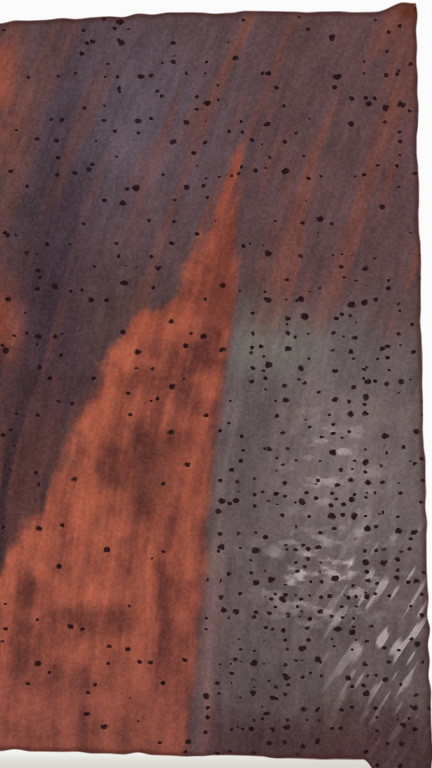
Write a WebGL 2 fragment shader that draws this texture.

```glsl
#version 300 es
precision highp float;
// Cut wood block with a rust-coloured flame, dark pores and a pale worn side.
uniform vec2 u_resolution;
out vec4 fragColor;

float hash(vec2 p) {
  vec3 q = fract(vec3(p.xyx) * 0.1031);
  q += dot(q, q.yzx + 33.33);
  return fract((q.x + q.y) * q.z);
}

float noise(vec2 p) {
  vec2 i = floor(p), f = fract(p);
  f = f * f * (3.0 - 2.0 * f);
  return mix(mix(hash(i), hash(i + vec2(1, 0)), f.x),
             mix(hash(i + vec2(0, 1)), hash(i + vec2(1, 1)), f.x), f.y);
}

float fbm(vec2 p) {
  float sum = 0.0, amp = 0.53;
  for (int i = 0; i < 4; i++) {
    sum += amp * noise(p);
    p = p * 2.03 + 17.3;
    amp *= 0.5;
  }
  return sum;
}

float ramp(float a, float b, float x) { return clamp((x - a) / (b - a), 0.0, 1.0); }

// Soft elliptical spot
float glow(vec2 uv, vec2 centre, vec2 size) {
  vec2 d = (uv - centre) / size;
  return exp(-dot(d, d));
}

// Irregular dots, one per grid cell, kept with the given chance
float pores(vec2 p, float cells, float chance) {
  vec2 g = p * cells, id = floor(g);
  vec2 centre = 0.3 + 0.4 * vec2(hash(id + 3.1), hash(id + 8.7));
  float radius = mix(0.09, 0.22, hash(id + 21.0));
  float d = length((fract(g) - centre) * vec2(1.0, 1.2)) + 0.14 * (noise(g * 6.0) - 0.5);
  return (1.0 - smoothstep(radius - 0.07, radius + 0.07, d)) * step(hash(id + 41.0), chance);
}

void main() {
  vec2 uv = gl_FragCoord.xy / u_resolution;
  vec2 p = vec2(uv.x * 0.5625, uv.y);
  float x = uv.x, y = uv.y;

  // Grain: upright at the bottom, leaning right towards the top
  float s = p.x - 0.22 * y * y;
  float streak = fbm(vec2(s * 45.0, y * 5.0));
  float fine = fbm(vec2(s * 130.0, y * 22.0));
  float mottle = fbm(p * 26.0);

  // Dark heartwood on the left, violet above, brown at upper right
  vec3 wood = mix(vec3(0.33, 0.24, 0.24), vec3(0.37, 0.27, 0.28), ramp(0.4, 0.8, x));
  wood = mix(wood, vec3(0.38, 0.33, 0.37), 0.9 * glow(uv, vec2(0.29, 0.84), vec2(0.27, 0.17)));
  wood = mix(wood, vec3(0.22, 0.17, 0.21), 0.75 * glow(uv, vec2(0.04 + 0.12 * y, 0.62), vec2(0.09, 0.3)));
  wood = mix(wood, vec3(0.21, 0.15, 0.17), 0.75 * glow(uv, vec2(0.03, 0.36), vec2(0.13, 0.12)));
  wood = mix(wood, vec3(0.47, 0.28, 0.24), 0.65 * smoothstep(0.5, 0.72, streak) * (1.0 - 0.5 * ramp(0.2, 0.5, y) * ramp(0.5, 0.3, x)));

  // Grey worn side with green and pale patches
  float side = smoothstep(0.66, 0.52, y + 0.1 * (mottle - 0.5)) * smoothstep(0.4, 0.56, x);
  vec3 grey = mix(vec3(0.37, 0.32, 0.32), vec3(0.44, 0.45, 0.43), glow(uv, vec2(0.64, 0.56), vec2(0.15, 0.05)));
  grey = mix(grey, vec3(0.49, 0.44, 0.44), 0.9 * glow(uv, vec2(0.8, 0.38), vec2(0.18, 0.15)));
  grey = mix(grey, vec3(0.29, 0.21, 0.22), smoothstep(0.13, 0.06, y + 0.04 * mottle));
  wood = mix(wood, grey, side * 0.92);

  // Rust flame: broad at the foot, stepped left flank, narrow tip
  float left = -0.33 + 0.3 * ramp(0.12, 0.22, y) + 0.195 * ramp(0.22, 0.4, y)
             + 0.11 * ramp(0.4, 0.56, y) + 0.155 * ramp(0.56, 0.63, y) + 0.125 * ramp(0.63, 0.805, y);
  float right = 0.435 + 0.06 * ramp(0.017, 0.4, y) + 0.055 * ramp(0.4, 0.61, y) + 0.01 * ramp(0.61, 0.8, y);
  float ragged = 0.09 * (streak - 0.5) + 0.07 * (mottle - 0.5);
  float flame = smoothstep(-0.02, 0.03, x - left + ragged)
              * smoothstep(-0.012, 0.016, right - x + 0.25 * ragged) * smoothstep(0.825, 0.79, y);
  float leftRust = glow(uv, vec2(0.0, 0.575), vec2(0.045, 0.06)) + 0.8 * glow(uv, vec2(0.0, 0.9), vec2(0.05, 0.09));
  vec3 rust = mix(vec3(0.35, 0.19, 0.18), vec3(0.64, 0.34, 0.26), smoothstep(0.25, 0.72, 0.55 * streak + 0.45 * mottle));
  rust = mix(rust, vec3(0.62, 0.31, 0.23), 0.5 * smoothstep(0.5, 0.68, y));
  rust = mix(rust, vec3(0.33, 0.19, 0.18), 0.6 * glow(uv, vec2(0.35, 0.39), vec2(0.07, 0.045)));
  rust = mix(rust, vec3(0.44, 0.25, 0.23), 0.45 * smoothstep(0.25, 0.05, y));
  wood = mix(wood, rust, clamp(flame + leftRust * smoothstep(0.25, 0.6, mottle + 0.1), 0.0, 1.0));

  // Pale seam along the right flank of the flame
  wood += 0.06 * exp(-pow((x - right - 0.025) / 0.02, 2.0)) * smoothstep(0.6, 0.45, y);
  wood *= 0.8 + 0.24 * fine + 0.16 * mottle;

  // Chalky wear and slanted scratches at lower right
  float chalk = glow(uv, vec2(0.75, 0.25), vec2(0.15, 0.055)) + 0.6 * glow(uv, vec2(0.77, 0.4), vec2(0.1, 0.06));
  wood += 0.3 * chalk * smoothstep(0.5, 0.75, fbm(p * vec2(45.0, 75.0)));
  vec2 cut = vec2(p.x * 0.85 - p.y * 0.53, p.x * 0.53 + p.y * 0.85);
  float scratch = smoothstep(0.62, 0.85, noise(cut * vec2(190.0, 32.0)));
  wood += 0.3 * scratch * glow(uv, vec2(0.91, 0.18), vec2(0.14, 0.11)) * (1.0 - flame);

  // Pores, densest on the worn side and sparse in the flame
  float chance = mix(mix(0.16, 0.38, side), 0.06, flame) * (0.5 + noise(p * 11.0));
  float dots = max(pores(p, 47.0, chance), pores(p + 0.37, 68.0, chance * 0.7));
  wood = mix(wood, vec3(0.13, 0.07, 0.08), 0.88 * dots);
  wood += 0.05 * (noise(p * 330.0) - 0.5);

  // Slightly uneven block outline with a raised upper right corner
  float wobble = 0.004 * (noise(p * 50.0) - 0.5);
  float top = 0.971 + 0.013 * ramp(0.0, 0.45, x) + 0.012 * smoothstep(0.87, 0.94, x);
  float bottom = 0.024 - 0.014 * ramp(0.0, 0.85, x) - 0.03 * smoothstep(0.84, 0.89, x);
  float edge = 0.963 + 0.037 * pow(1.0 - y, 1.3);
  float inside = min(min(top - y, y - bottom), (edge - x) * 0.5625) + wobble;
  wood = mix(wood, vec3(0.25, 0.12, 0.1), 0.55 * smoothstep(0.009, 0.0, inside));
  wood = mix(wood, vec3(0.35, 0.15, 0.09), 0.7 * glow(uv, vec2(0.945, 0.985), vec2(0.025, 0.012)));

  // White surround, shaded below the block
  vec3 paper = mix(vec3(0.985), vec3(0.84, 0.84, 0.8), smoothstep(0.03, 0.0, y) * smoothstep(0.97, 0.9, x));
  fragColor = vec4(mix(paper, wood, smoothstep(-0.0015, 0.0015, inside)), 1.0);
}
```
